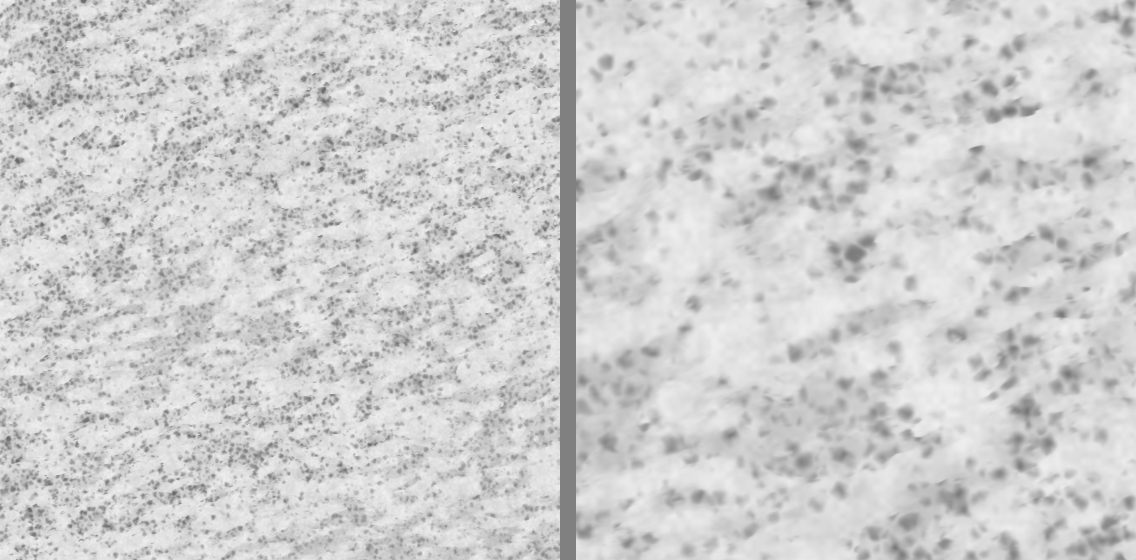
Left: the whole. Right: its middle third, enlarged.
A WebGL 2 fragment shader for this texture:

```glsl
#version 300 es
precision highp float;
precision highp int;
// Pale granite: small soft grey wisps run along a tilted, gently bent grain.
// Layers of scattered mineral specks thicken inside the wisps, and
// mottling with a faint crackle gives the white ground its texture.

uniform vec2 u_resolution;
out vec4 fragColor;

const float GRAIN_ANGLE = 0.40;
const float CROSS_ANGLE = 0.12;
const float GROUND_TONE = 0.893;

// Integer hash: two random values in 0..1 per lattice cell
vec2 hash2(vec2 cell, int seed) {
    uvec2 v = uvec2(ivec2(cell) + ivec2(seed * 131, seed * 71));
    v = v * 1664525u + 1013904223u;
    v.x += v.y * 1664525u;
    v.y += v.x * 1664525u;
    v ^= v >> 16u;
    v.x += v.y * 1664525u;
    v.y += v.x * 1664525u;
    v ^= v >> 16u;
    return vec2(v >> 8u) / 16777216.0;
}

float noise(vec2 p, int seed) {
    vec2 cell = floor(p);
    vec2 f = p - cell;
    f = f * f * (3.0 - 2.0 * f);
    float a = hash2(cell, seed).x;
    float b = hash2(cell + vec2(1, 0), seed).x;
    float c = hash2(cell + vec2(0, 1), seed).x;
    float d = hash2(cell + vec2(1, 1), seed).x;
    return mix(mix(a, b, f.x), mix(c, d, f.x), f.y);
}

float fbm(vec2 p, int seed) {
    float sum = 0.0;
    float amplitude = 0.533;
    for (int i = 0; i < 4; i++) {
        sum += amplitude * noise(p, seed + i);
        p = p * 2.03 + 7.7;
        amplitude *= 0.5;
    }
    return sum;
}

// Coordinates along and across the grain, with slow bends and small waves
vec2 grainSpace(vec2 p, float angle) {
    vec2 along = vec2(cos(angle), sin(angle));
    vec2 q = vec2(dot(p, along), dot(p, vec2(-along.y, along.x)));
    q.y += 0.07 * (noise(p * 2.2, 11) - 0.5);
    q.y += 0.009 * (noise(p * 28.0, 12) - 0.5);
    return q;
}

// Soft round specks, one candidate per cell, kept where density allows
float specks(vec2 p, float cells, float density, int seed) {
    vec2 g = p * cells;
    vec2 home = floor(g);
    float clear = 1.0;
    for (int y = -1; y <= 1; y++) {
        for (int x = -1; x <= 1; x++) {
            vec2 cell = home + vec2(x, y);
            vec2 centre = cell + hash2(cell, seed);
            vec2 traits = hash2(cell, seed + 1);
            float radius = mix(0.45, 0.95, traits.x);
            float present = smoothstep(traits.y - 0.12, traits.y + 0.12, density);
            float strength = mix(0.3, 1.0, traits.x * traits.x);
            float disc = 1.0 - smoothstep(0.0, radius, length(g - centre));
            clear *= 1.0 - present * strength * disc;
        }
    }
    return 1.0 - clear;
}

// Long thin veins on the mid level of a stretched noise
float veins(vec2 q) {
    float ridge = 1.0 - smoothstep(0.0, 0.08, abs(noise(q * vec2(3.0, 14.0), 31) - 0.5));
    return ridge * smoothstep(0.55, 0.85, noise(q * vec2(5.0, 9.0), 32));
}

void main() {
    vec2 p = gl_FragCoord.xy / u_resolution.y;
    vec2 q = grainSpace(p, GRAIN_ANGLE);
    vec2 r = grainSpace(p, CROSS_ANGLE);

    // Broad regions: speckled or wispy
    float speckled = smoothstep(0.2, 0.75, noise(q * vec2(2.2, 4.0), 21));
    float cover = noise(q * vec2(3.0, 8.0), 22) - 0.5;

    // Two slanted sets of wisps and the speck density that follows them
    float field = 0.58 * fbm(q * vec2(21.0, 56.0), 41) + 0.42 * fbm(r * vec2(34.0, 72.0), 46);
    float wisp = smoothstep(0.41, 0.66, field + 0.05 * cover);
    float density = mix(0.13, 0.80, wisp) * mix(0.75, 1.12, speckled);

    // Ragged speck outlines
    vec2 ragged = vec2(noise(p * 190.0, 51), noise(p * 190.0, 52)) - 0.5;
    vec2 s = p + 0.0035 * ragged;
    float fine = specks(s, 132.0, density, 61);
    float coarse = specks(s + 0.37, 72.0, 0.16 * wisp * speckled, 71);

    // Ground texture: mottling, crackle lines and grain
    float mottle = fbm(p * 62.0, 83) - 0.5;
    float crackle = abs(noise(p * 85.0, 81) - 0.5) * 2.0;
    float grain = noise(p * 250.0, 82) - 0.5;

    float tone = GROUND_TONE + 0.10 * mottle + 0.02 * (crackle - 0.5) + 0.045 * grain;
    tone -= mix(0.11, 0.075, speckled) * wisp;
    tone -= 0.045 * veins(q);
    tone -= mix(0.25, 0.36, speckled) * fine;
    tone -= 0.27 * coarse;
    fragColor = vec4(vec3(clamp(tone, 0.42, 0.93)), 1.0);
}
```
